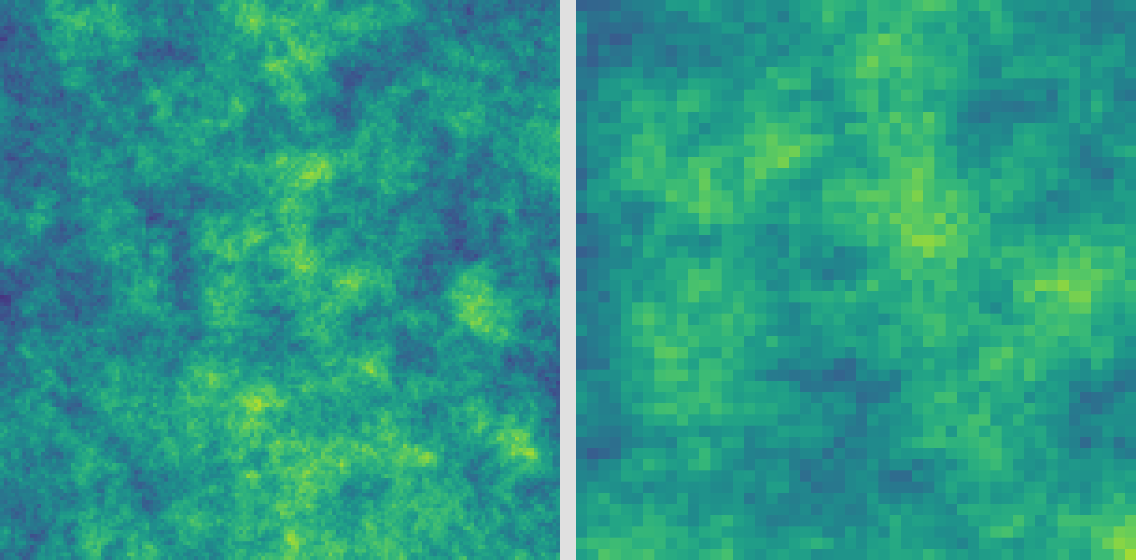
Left, the full canvas; right, a detail of the centre.
Reproduce this texture procedurally as a WebGL 1 fragment shader.

```glsl
precision highp float;
// Draws a mosaic of small square cells coloured by a rough fractal noise field.
// Rotated octaves of value noise plus per-cell grain give each cell one height,
// and a polynomial ramp maps it from violet through teal and green to yellow.

uniform vec2 u_resolution;

const float CELLS = 150.0;         // cells along the canvas height
const float BASE_FREQUENCY = 3.4;  // lattice squares of the coarsest octave
const float OCTAVE_GAIN = 0.85;
const float GRAIN = 0.28;          // strength of the single-cell noise
const float CONTRAST = 0.157;
const float MEAN_HEIGHT = 0.5;
const float EDGE_PIXELS = 0.6;     // width of the blend between cells

// Random value from -1 to 1 for a lattice point.
float hash(vec2 p, float seed) {
  vec3 q = fract(vec3(p.xyx + seed * 17.31) * 0.1031);
  q += dot(q, q.yzx + 33.33);
  return fract((q.x + q.y) * q.z) * 2.0 - 1.0;
}

float valueNoise(vec2 p, float seed) {
  vec2 corner = floor(p);
  vec2 f = p - corner;
  f = f * f * (3.0 - 2.0 * f);
  float bottom = mix(hash(corner, seed), hash(corner + vec2(1.0, 0.0), seed), f.x);
  float top = mix(hash(corner + vec2(0.0, 1.0), seed), hash(corner + 1.0, seed), f.x);
  return mix(bottom, top, f.y);
}

// Sum of octaves, each turned to hide the lattice directions.
float fractalNoise(vec2 p) {
  const mat2 turnAndDouble = mat2(1.6, 1.2, -1.2, 1.6);
  float sum = 0.0;
  float amplitude = 1.0;
  for (int i = 0; i < 6; i++) {
    sum += amplitude * valueNoise(p + 40.0, float(i) + 1.0);
    p = turnAndDouble * p;
    amplitude *= OCTAVE_GAIN;
  }
  return sum;
}

// Height from 0 to 1, constant over one cell.
float cellHeight(vec2 cell) {
  float field = fractalNoise((cell + 0.5) / CELLS * BASE_FREQUENCY);
  float grain = GRAIN * hash(cell + 40.0, 9.0);
  return clamp(MEAN_HEIGHT + CONTRAST * (field + grain), 0.0, 1.0);
}

// Violet, blue, teal, green, yellow as one polynomial in t.
vec3 heightColour(float t) {
  const vec3 c0 = vec3(0.2777, 0.0054, 0.3341);
  const vec3 c1 = vec3(0.1051, 1.4046, 1.3846);
  const vec3 c2 = vec3(-0.3309, 0.2148, 0.0951);
  const vec3 c3 = vec3(-4.6342, -5.7991, -19.332);
  const vec3 c4 = vec3(6.2283, 14.180, 56.691);
  const vec3 c5 = vec3(4.7764, -13.745, -65.353);
  const vec3 c6 = vec3(-5.4355, 4.6459, 26.312);
  return c0 + t * (c1 + t * (c2 + t * (c3 + t * (c4 + t * (c5 + t * c6)))));
}

vec3 cellColour(vec2 cell) {
  return heightColour(cellHeight(cell));
}

// Cell colours blended over a narrow band at their borders.
vec3 mosaic(vec2 p, float edgeWidth) {
  vec2 cell = floor(p - 0.5 * edgeWidth);
  vec2 blend = clamp((p + 0.5 * edgeWidth - cell - 1.0) / edgeWidth, 0.0, 1.0);
  vec3 bottom = mix(cellColour(cell), cellColour(cell + vec2(1.0, 0.0)), blend.x);
  vec3 top = mix(cellColour(cell + vec2(0.0, 1.0)), cellColour(cell + 1.0), blend.x);
  return mix(bottom, top, blend.y);
}

void main() {
  float cellsPerPixel = CELLS / u_resolution.y;
  vec2 p = gl_FragCoord.xy * cellsPerPixel;
  gl_FragColor = vec4(mosaic(p, EDGE_PIXELS * cellsPerPixel), 1.0);
}
```
